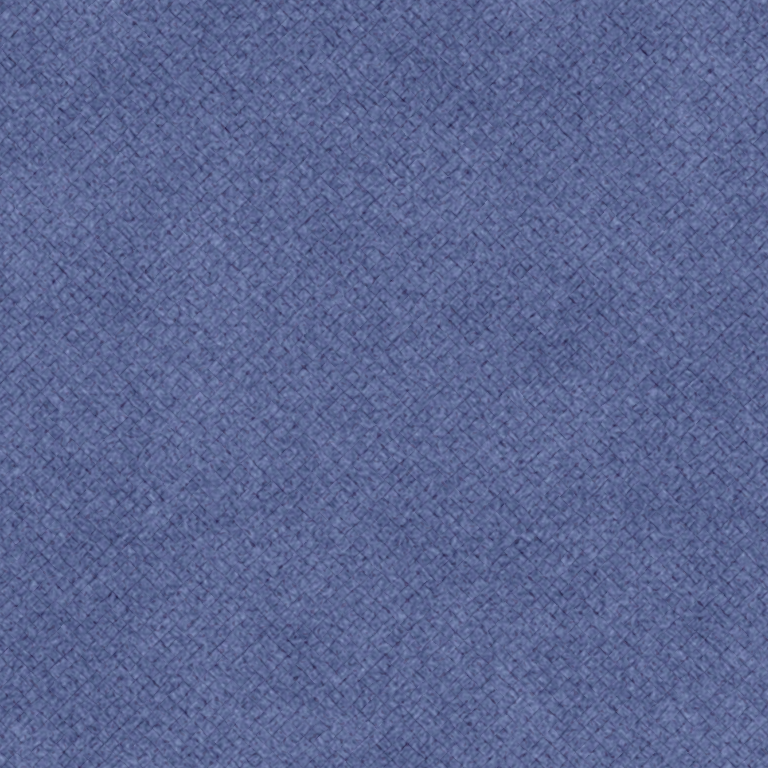
Reproduce this texture procedurally as a Shadertoy shader.

```glsl
// Blue woven cloth: a fine diagonal lattice of small diamonds with soft seams.
// Seams waver and fade, diamonds differ in tone, and gradient noise adds
// thread streaks, plum flecks, pale flecks and faint worn clouds.

const float DIAMONDS = 48.0;         // diamonds across and down the canvas
const float SEAM_HALF_WIDTH = 0.085; // in diamond sides
const float SEAM_SOFTNESS = 0.10;
const float SEAM_WAVER = 0.16;
const float CELL_CONTRAST = 0.040;
const float THREAD_CONTRAST = 0.125;
const float GRAIN_CONTRAST = 0.100;
const float CLOUD_CONTRAST = 0.036;
const float PLUM_SHIFT = 0.030;      // green lost or gained by hue patches
const vec3 CLOTH_BLUE = vec3(0.376, 0.426, 0.598);
const vec3 SEAM_SHADE = vec3(0.080, 0.100, 0.104);
const vec3 FLECK_SHADE = vec3(0.060, 0.100, 0.110);
const vec3 FLECK_LIGHT = vec3(0.070, 0.075, 0.070);

// Integer hash giving two values in 0..1 for a lattice point.
vec2 hash2(vec2 p) {
    uvec2 q = uvec2(ivec2(floor(p)));
    uint h = q.x * 1597334677u ^ q.y * 3812015801u;
    h = (h ^ (h >> 16)) * 2246822519u;
    h = (h ^ (h >> 13)) * 3266489917u;
    h ^= h >> 16;
    return vec2(h & 65535u, h >> 16) / 65535.0;
}

float cornerSlope(vec2 corner, vec2 offset) {
    float angle = 6.28319 * hash2(corner).x;
    return dot(vec2(cos(angle), sin(angle)), offset);
}

// Gradient noise, roughly -0.7..0.7.
float gradientNoise(vec2 p) {
    vec2 i = floor(p), f = p - i;
    vec2 w = f * f * f * (f * (f * 6.0 - 15.0) + 10.0);
    vec2 e = vec2(1.0, 0.0);
    float low = mix(cornerSlope(i, f), cornerSlope(i + e, f - e), w.x);
    float high = mix(cornerSlope(i + e.yx, f - e.yx), cornerSlope(i + 1.0, f - 1.0), w.x);
    return mix(low, high, w.y);
}

// Coverage of the seams on whole numbers of one lattice axis.
float seam(float across, float pixel) {
    float d = abs(fract(across + 0.5) - 0.5);
    float soft = max(SEAM_SOFTNESS, 0.7 * pixel);
    return 1.0 - smoothstep(SEAM_HALF_WIDTH - soft, SEAM_HALF_WIDTH + soft, d);
}

void mainImage(out vec4 fragColor, in vec2 fragCoord) {
    vec2 uv = fragCoord / iResolution.xy;
    float pixel = DIAMONDS * 1.41421 / min(iResolution.x, iResolution.y);

    // Diagonal lattice, slightly bent by uneven weaving
    vec2 lattice = DIAMONDS * vec2(uv.x + uv.y, uv.x - uv.y);
    vec2 bend = vec2(gradientNoise(lattice * 0.6 + 17.0), gradientNoise(lattice * 0.6 + 71.0));
    vec2 weave = lattice + SEAM_WAVER * bend;
    vec2 cellRandom = hash2(floor(weave));

    // Seams, each stretch with its own strength
    float fadeU = 0.58 + 1.2 * gradientNoise(vec2(weave.x * 0.9, weave.y * 0.8) + 131.3);
    float fadeV = 0.58 + 1.2 * gradientNoise(vec2(weave.x * 0.8, weave.y * 0.9) + 211.3);
    float seams = max(seam(weave.x, pixel) * clamp(fadeU, 0.08, 1.0),
                      seam(weave.y, pixel) * clamp(fadeV, 0.08, 1.0));

    // Thread streaks along either diagonal, by patches
    float threadsU = gradientNoise(weave * vec2(3.1, 1.3) + 307.0);
    float threadsV = gradientNoise(weave * vec2(1.3, 3.1) + 401.0);
    float threads = mix(threadsU, threadsV, smoothstep(0.3, 0.7, cellRandom.y));

    // Fine grain and broad wear
    float grain = gradientNoise(uv * DIAMONDS * 4.1 + 503.0);
    float cloud = gradientNoise(uv * 5.0 + 9.0) + 0.7 * gradientNoise(uv * 14.0 + 43.0);
    float tone = CELL_CONTRAST * (cellRandom.x - 0.5) + THREAD_CONTRAST * threads
               + GRAIN_CONTRAST * grain + CLOUD_CONTRAST * cloud;

    // Sparse dark and pale flecks
    float fleck = gradientNoise(lattice * vec2(2.1, 1.9) + 601.0);
    float darkFleck = smoothstep(0.20, 0.55, fleck);
    float paleFleck = smoothstep(0.26, 0.60, -fleck);

    // Hue patches between plum and plain blue
    float plum = gradientNoise(lattice * 1.5 + 709.0);

    vec3 color = CLOTH_BLUE + tone;
    color.g -= PLUM_SHIFT * plum;
    color -= SEAM_SHADE * seams + FLECK_SHADE * darkFleck;
    color += FLECK_LIGHT * paleFleck * (1.0 - seams);
    fragColor = vec4(clamp(color, 0.0, 1.0), 1.0);
}
```
